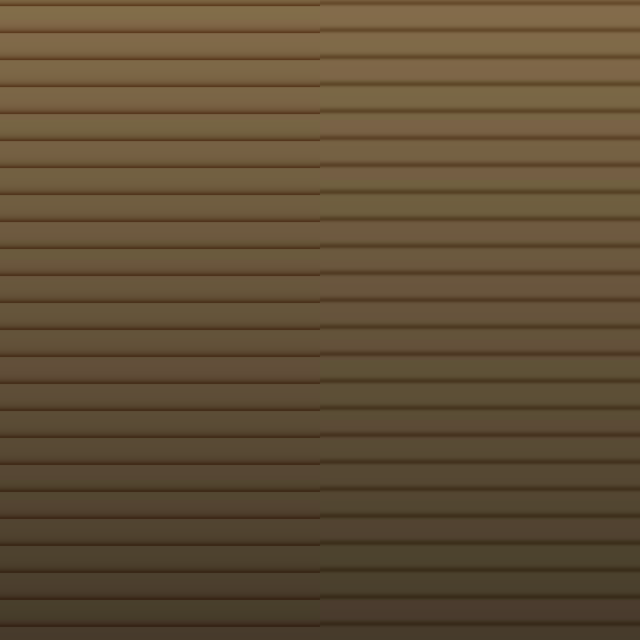
A WebGL 1 fragment shader for this pattern:

```glsl
precision highp float;
// Horizontal brown slats under a vertical light-to-dark gradient.
// Each slat shades toward its lower lip: a crisp edge on the left half,
// a softer groove on the right, with faint tint bands across the surface.

uniform vec2 u_resolution;

float hash(vec2 cell) {
    vec3 p = fract(vec3(cell.xyx) * 0.1031);
    p += dot(p, p.yzx + 33.33);
    return fract((p.x + p.y) * p.z);
}

// Shadow that builds down to the lip, then stops sharply
float crispLip(float below, float edge) {
    float above = 1.0 - below;
    return max(exp(-8.5 * above), 1.0 - smoothstep(0.0, edge, below));
}

// Blurred groove centred just above the lip
float softGroove(float below) {
    float offset = fract(below + 0.57) - 0.5;
    float spread = offset < 0.0 ? 0.13 : 0.085;
    return exp(-offset * offset / (spread * spread));
}

void main() {
    vec2 uv = gl_FragCoord.xy / u_resolution;
    float pitch = 0.04217;
    float below = fract((1.0 - uv.y - 0.0083) / pitch);
    float pixel = 1.0 / (u_resolution.y * pitch);
    float rightHalf = step(0.5, uv.x);

    // Overall light falloff
    vec3 color = mix(vec3(0.275, 0.230, 0.168), vec3(0.515, 0.428, 0.292), uv.y);

    // Slight warm and green drift in shallow bands
    float drift = hash(vec2(rightHalf, floor(uv.y * 32.0)) + 7.0) - 0.5;
    color += drift * vec3(0.012, -0.012, 0.010);

    // Shaded lips between the slats
    vec3 crisp = mix(vec3(1.0), vec3(0.70, 0.54, 0.40), crispLip(below, max(0.06, pixel)));
    vec3 soft = mix(vec3(1.0), vec3(0.77, 0.69, 0.58), softGroove(below));
    color *= mix(crisp, soft, rightHalf);

    gl_FragColor = vec4(color, 1.0);
}
```
